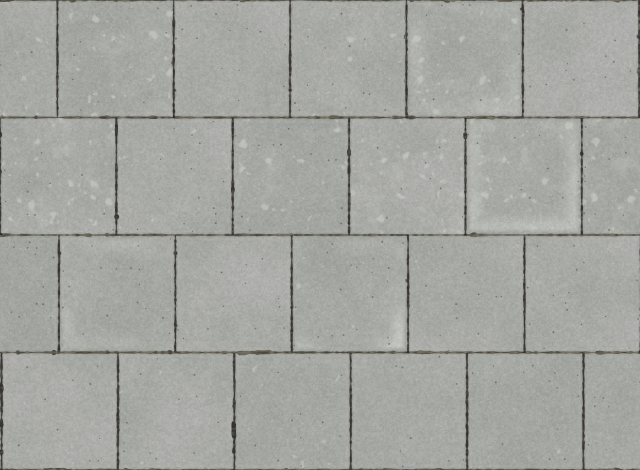
Reproduce this texture procedurally as a WebGL 2 fragment shader.

```glsl
#version 300 es
precision highp float;

uniform vec2 u_resolution;
out vec4 fragColor;

float hash(vec2 p) {
    vec3 q = fract(p.xyx * vec3(0.1031, 0.1030, 0.0973));
    q += dot(q, q.yzx + 33.33);
    return fract((q.x + q.y) * q.z);
}

float noise(vec2 p) {
    vec2 i = floor(p), f = fract(p);
    f = f * f * (3.0 - 2.0 * f);
    return mix(mix(hash(i), hash(i + vec2(1, 0)), f.x),
               mix(hash(i + vec2(0, 1)), hash(i + vec2(1, 1)), f.x), f.y);
}

float fbm(vec2 p) {
    float sum = 0.0, weight = 0.5;
    for (int i = 0; i < 4; i++) {
        sum += weight * noise(p);
        p = p * 2.03 + 17.3;
        weight *= 0.5;
    }
    return sum / 0.9375;
}

// One randomly placed, randomly sized spot in some cells of a grid
float spots(vec2 p, float cells, float share, float radius, float soft) {
    vec2 q = p * cells, id = floor(q);
    vec2 centre = 0.25 + 0.5 * vec2(hash(id + 3.7), hash(id + 41.2));
    float r = radius * (0.4 + 0.6 * hash(id + 71.9));
    float d = length(fract(q) - centre) / cells;
    return step(hash(id + 11.4), share) * (1.0 - smoothstep(max(r - soft, 0.0), r + soft, d));
}

void main() {
    // Four courses of slabs, every other one shifted by half a slab
    vec2 p = gl_FragCoord.xy / u_resolution * vec2(5.5, 4.0);
    float aa = 3.0 / u_resolution.y;
    float row = floor(p.y);
    float shift = 0.5 * mod(row, 2.0) + 0.014 - 0.007 * row;
    vec2 grid = vec2(p.x - shift, p.y);
    vec2 slab = floor(grid), local = fract(grid);
    vec2 own = p + 19.0 * vec2(hash(slab + 5.1), hash(slab + 9.6));
    vec2 edge = min(local, 1.0 - local);
    float inset = min(edge.x, edge.y);

    // Concrete: tone of each slab, cloudy patches, fine grain
    float cloud = fbm(own * 2.3);
    float tone = 0.45 + 0.45 * (hash(slab + 2.3) - 0.5) + 1.3 * (cloud - 0.5);
    tone += 0.35 * (fbm(own * 11.0) - 0.5);
    vec3 colour = mix(vec3(0.632, 0.642, 0.622), vec3(0.685, 0.688, 0.676), clamp(tone, 0.0, 1.0));
    colour += 0.050 * (noise(p * 95.0) - 0.5) + 0.035 * (noise(p * 48.0 + 7.0) - 0.5);

    // Pale bloom inside the rim, strong on a few slabs only
    float bloom = smoothstep(0.65, 1.0, hash(slab + 14.8));
    float rim = smoothstep(0.02, 0.06, inset) * (1.0 - smoothstep(0.06, 0.22, inset));
    colour += bloom * rim * 0.10 * smoothstep(0.35, 0.7, fbm(own * 1.7 + 4.0));
    colour += 0.015 * smoothstep(0.018, 0.03, inset) * (1.0 - smoothstep(0.03, 0.05, inset));

    // Lime flecks, denser on the upper courses, and small dark pits
    float stain = smoothstep(0.2, 0.9, hash(slab + 23.5)) * mix(0.2, 1.0, step(2.0, row));
    vec2 warped = own + 0.04 * vec2(noise(own * 22.0), noise(own * 22.0 + 9.0));
    float lime = spots(warped, 6.0, 0.35 * stain, 0.032, 0.014);
    lime += 0.8 * spots(warped + 3.3, 13.0, 0.16 * stain, 0.016, 0.008);
    lime += 0.5 * stain * smoothstep(0.62, 0.82, fbm(own * 5.0 + 31.0));
    colour = mix(colour, vec3(0.79, 0.80, 0.77), min(lime, 1.0) * 0.65);
    colour = mix(colour, vec3(0.76), 0.5 * spots(own, 24.0, 0.06, 0.009, aa));
    colour = mix(colour, vec3(0.36, 0.35, 0.33), 0.7 * spots(own + 8.1, 15.0, 0.06, 0.008, aa));

    // Worn joints: dark upright gaps, sandier level gaps
    float ragged = 0.008 * (noise(p * 38.0) - 0.5) + 0.005 * (noise(p * 9.0) - 0.5);
    float chip = 0.012 * smoothstep(0.8, 0.95, noise(p * 13.0 + 5.0));
    vec2 gap = edge + ragged - chip;
    vec2 joint = 1.0 - smoothstep(vec2(0.008 - aa), vec2(0.009 + aa), gap);
    float grime = exp(-max(inset, 0.0) / 0.014) * (0.4 + 0.6 * noise(p * 17.0));
    colour = mix(colour, vec3(0.47, 0.46, 0.41), 0.4 * grime);
    float sand = noise(p * vec2(30.0, 60.0));
    vec3 level = mix(vec3(0.25, 0.24, 0.21), vec3(0.47, 0.45, 0.39), sand);
    vec3 upright = mix(vec3(0.18, 0.17, 0.16), vec3(0.34, 0.33, 0.30), sand * sand);
    colour = mix(colour, level, joint.y * 0.95);
    colour = mix(colour, upright, joint.x * 0.95);

    fragColor = vec4(clamp(colour, 0.0, 1.0), 1.0);
}
```
